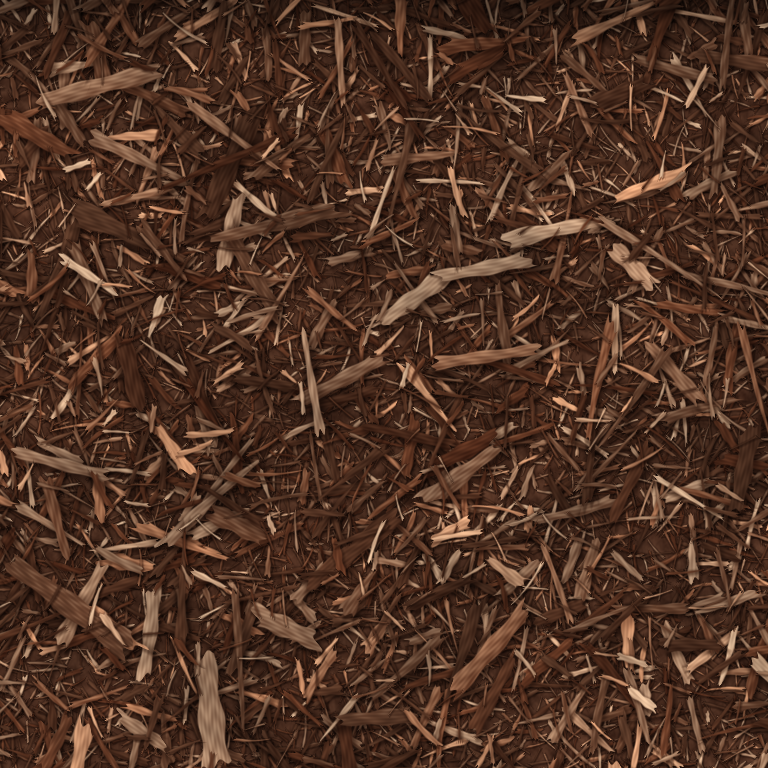
This texture is drawn by a three.js fragment shader. Its source:

```glsl
// Shredded bark mulch: layered wood chips, slivers and fibres with dark gaps.
varying vec2 vUv;

const int LAYERS = 12;
const float FINE_GRID = 50.0;
const float COARSE_GRID = 8.5;
const float EDGE_SOFTNESS = 0.0018;
const vec3 SOIL = vec3(0.09, 0.03, 0.012);
const vec3 BARK = vec3(0.34, 0.22, 0.16);
const vec3 PALE_WOOD = vec3(0.78, 0.65, 0.545);
const vec3 SHADOW_TINT = vec3(0.42, 0.33, 0.28);
const vec3 RED_TINT = vec3(1.06, 0.92, 0.81);
const vec3 TAN_TINT = vec3(1.0, 1.0, 0.97);
const vec2 LIGHT_DIR = vec2(-0.5, 0.86);

vec3 hash3(vec2 cell, float seed) {
  vec3 q = fract(vec3(cell.xyx + seed * 7.31) * vec3(0.1031, 0.1030, 0.0973));
  q += dot(q, q.yxz + 33.33);
  return fract((q.xxy + q.yzz) * q.zyx);
}

// Slow uneven brightness across the bed, about -1 to 1.
float layeredSines(vec2 p) {
  float sum = 0.0;
  float gain = 0.5;
  for (int i = 0; i < 4; i++) {
    sum += gain * sin(p.x + 1.7 * sin(p.y)) * cos(p.y - 0.8 * sin(p.x));
    p = mat2(1.5, 1.1, -1.1, 1.5) * p + 2.3;
    gain *= 0.6;
  }
  return sum;
}

vec3 woodRamp(float tone) {
  float t = clamp(tone, 0.0, 1.0) * 2.0;
  return mix(mix(SOIL, BARK, min(t, 1.0)), PALE_WOOD, max(t - 1.0, 0.0));
}

// Distance to a tapered chip with slanted, ragged ends and wavy sides.
float chipDistance(vec2 p, vec2 halfSize, float taper, float slant) {
  float along = p.x / halfSize.x;
  float across = p.y / halfSize.y;
  float width = halfSize.y * (1.0 - taper * (0.5 + 0.5 * along));
  width *= 1.0 + 0.14 * sin(along * 7.0 + slant * 9.0);
  float ragged = 0.04 * sin(across * 5.0 + slant * 20.0);
  return max(abs(p.x + slant * p.y + ragged) - halfSize.x, abs(p.y) - width);
}

// Tone from wood grain, blotches and light across the rounded face.
float chipShade(vec2 p, float halfWidth, float grid, float facing, float seed) {
  float fibre = sin(p.y * 1300.0 / grid + 1.3 * sin(p.x * 70.0 / grid) + seed * 40.0);
  float blotch = sin(p.x * 190.0 / grid + seed * 23.0 + 2.0 * sin(p.y * 330.0 / grid));
  float across = clamp(p.y / halfWidth, -1.0, 1.0);
  return 0.035 * fibre + 0.05 * blotch + 0.1 * across * facing;
}

// Lays one chip over the colour beneath, with a soft contact shadow.
vec3 layChip(vec3 under, vec2 offset, vec3 form, vec3 look, float grid, float coarse) {
  float angle = form.x * 6.2832;
  vec2 axis = vec2(cos(angle), sin(angle));
  vec2 normal = vec2(-axis.y, axis.x);
  vec2 halfSize = vec2(mix(0.36, 0.82, form.y),
                       mix(0.05, mix(0.14, 0.16, coarse), form.z * form.z));
  vec2 p = vec2(dot(offset, axis), dot(offset, normal));
  p.y += (look.y - 0.5) * mix(0.35, 0.08, coarse) * p.x * p.x;

  float taper = 0.85 * look.z;
  float slant = 2.4 * (look.y - 0.5);
  float d = chipDistance(p, halfSize, taper, slant);
  vec2 shadowDrop = vec2(dot(-LIGHT_DIR, axis), dot(-LIGHT_DIR, normal)) * 0.035;
  float shadowDist = chipDistance(p - shadowDrop, halfSize, taper, slant);
  float shadow = 1.0 - smoothstep(-0.02, 0.11, shadowDist);

  float tone = 0.26 + 0.49 * look.x + 0.22 * pow(look.x, 5.0);
  tone += chipShade(p, halfSize.y, grid, dot(normal, LIGHT_DIR), look.z);
  vec3 wood = woodRamp(tone) * mix(RED_TINT, TAN_TINT, smoothstep(0.0, 0.7, look.y));
  float soft = EDGE_SOFTNESS * grid;
  vec3 shaded = under * mix(vec3(1.0), SHADOW_TINT, shadow * 0.6);
  return mix(shaded, wood, 1.0 - smoothstep(-soft, soft * 0.6, d));
}

// Scatters one chip per occupied cell, visiting all neighbours that can reach.
vec3 scatterChips(vec3 under, vec2 uv, float grid, float density, float coarse, float seed) {
  vec2 p = uv * grid + seed * vec2(3.37, 5.71);
  vec2 home = floor(p);
  vec3 color = under;
  for (int y = -1; y <= 1; y++) {
    for (int x = -1; x <= 1; x++) {
      vec2 cell = home + vec2(float(x), float(y));
      vec3 place = hash3(cell, seed);
      if (place.z < density) {
        vec3 form = hash3(cell, seed + 17.0);
        vec3 look = hash3(cell, seed + 41.0);
        color = layChip(color, p - cell - place.xy, form, look, grid, coarse);
      }
    }
  }
  return color;
}

void main() {
  vec3 color = woodRamp(0.32 + 0.16 * layeredSines(vUv * 90.0));

  // Fine shreds at the bottom, broad chips towards the top.
  for (int i = 0; i < LAYERS; i++) {
    float coarse = float(i) / float(LAYERS - 1);
    float grid = FINE_GRID * pow(COARSE_GRID / FINE_GRID, coarse);
    float density = mix(0.95, 0.3, coarse);
    color = scatterChips(color, vUv, grid, density, coarse, float(i) + 1.0);
  }

  // Loose slivers resting on the chips.
  color = scatterChips(color, vUv, 34.0, 0.34, 0.1, 15.0);
  color = scatterChips(color, vUv, 23.0, 0.22, 0.2, 16.0);

  // Uneven light and dark pockets, dimmer along the upper edge.
  float light = 1.1 + 0.18 * layeredSines(vUv * 9.0) + 0.16 * layeredSines(vUv * 27.0);
  light *= 1.0 - 0.4 * smoothstep(0.9, 1.02, vUv.y);
  gl_FragColor = vec4(color * light, 1.0);
}
```
